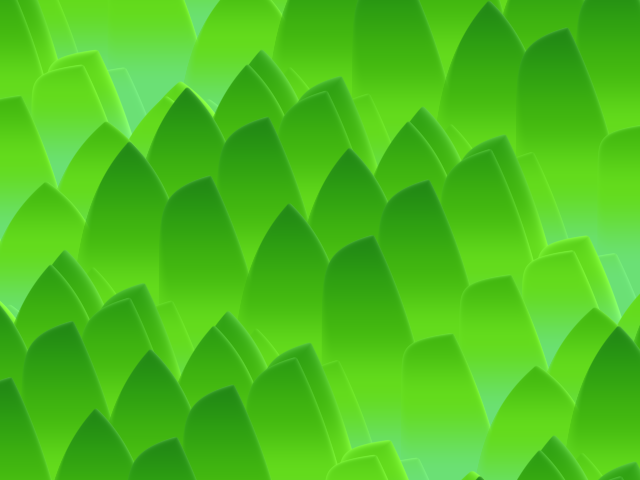
Write a WebGL 2 fragment shader that draws this background.

```glsl
#version 300 es
precision highp float;
// Overlapping green leaf blades in slanting rows, painted back to front.
// Each blade is a pair of exponential edge curves below a tip; its colour
// follows depth below the crown, with a bright bevel along the edges.

uniform vec2 u_resolution;
out vec4 fragColor;

const vec2 LEAF_STEP = vec2(0.170, -0.063);   // from one blade to the next
const vec2 BAND_STEP = vec2(0.409, 0.427);    // from one band of rows to the next
const vec2 FIRST_TIP = vec2(0.105, 0.446);
const vec2 LAYER_STEP = vec2(0.030, 0.031);   // second blade of a stepped pair
const vec2 GHOST_STEP = vec2(0.088, -0.006);  // pale blade behind the pair

// Edge profiles: left reach, left falloff, right reach, right falloff
const vec4 POINTED = vec4(0.130, 0.140, 0.140, 0.135);
const vec4 POINTED_SHORT = vec4(0.150, 0.125, 0.140, 0.095);
const vec4 LEANING = vec4(0.108, 0.030, 0.200, 0.400);
const vec4 LEANING_SHORT = vec4(0.108, 0.014, 0.200, 0.400);

float hash(vec2 p) {
    vec3 q = fract(p.xyx * 0.1031);
    q += dot(q, q.yzx + 33.33);
    return fract((q.x + q.y) * q.z);
}

float smoothMax(float a, float b, float k) {
    float h = max(k - abs(a - b), 0.0) / k;
    return max(a, b) + 0.25 * h * h * k;
}

// Approximate distance from a sideways offset to an exponential edge
float edgeDistance(float side, float depth, float reach, float falloff) {
    float decay = exp(-max(depth, -0.1) / falloff);
    float slope = reach / falloff * decay;
    return (side - reach * (1.0 - decay)) / sqrt(1.0 + slope * slope);
}

vec3 depthColor(float depth) {
    vec3 c = mix(vec3(0.13, 0.53, 0.08), vec3(0.17, 0.61, 0.07), smoothstep(0.0, 0.10, depth));
    c = mix(c, vec3(0.26, 0.72, 0.06), smoothstep(0.06, 0.21, depth));
    c = mix(c, vec3(0.39, 0.86, 0.11), smoothstep(0.18, 0.32, depth));
    return mix(c, vec3(0.42, 0.88, 0.46), smoothstep(0.31, 0.48, depth));
}

// Paints one blade over the colour behind it
vec3 paintLeaf(vec3 behind, vec2 p, vec2 tip, vec4 profile, float pointed,
               float tint, float bevel, float glow, float pixel) {
    float depth = tip.y - p.y;
    float left = edgeDistance(tip.x - p.x, depth, profile.x, profile.y);
    float right = edgeDistance(p.x - tip.x, depth, profile.z, profile.w);

    // The left flank melts into its neighbour further down
    float blur = pixel + 0.16 * max(depth - 0.09, 0.0);
    float cover = 1.0 - smoothstep(-blur, blur, left);
    cover = min(cover, 1.0 - smoothstep(-pixel, pixel, smoothMax(left, right, 0.007)));

    float leftGlow = mix(0.85, 0.2, pointed) * exp(min(left, 0.0) / bevel - max(depth, 0.0) / 0.06);
    float rightGlow = mix(0.65, 0.9, pointed) * exp(min(right, 0.0) / bevel);
    float rim = glow * max(leftGlow, rightGlow);
    vec3 color = depthColor(depth + tint);
    color += rim * vec3(0.24, 0.24, 0.23);
    return mix(behind, color, cover);
}

// Tip offset of each of the three rows in a band
vec2 rowOffset(int row) {
    return row == 0 ? vec2(0.0) : (row == 1 ? vec2(0.162, 0.254) : vec2(0.282, 0.375));
}

vec3 paintRow(vec3 color, vec2 p, float band, int row, float pixel) {
    vec2 origin = FIRST_TIP + band * BAND_STEP + rowOffset(row);
    float nearest = floor((p.x - origin.x) / LEAF_STEP.x);
    for (int k = -1; k <= 1; k++) {
        // Four tall blades, then two short ones
        float index = nearest + float(k);
        float place = mod(index, 6.0);
        bool isShort = place > 3.5;
        bool isPointed = place < 0.5 || abs(place - 2.0) < 0.5 || place > 4.5;
        float pointed = isPointed ? 1.0 : 0.0;
        vec4 profile = isPointed ? (isShort ? POINTED_SHORT : POINTED)
                                 : (isShort ? LEANING_SHORT : LEANING);
        vec2 cell = vec2(index, band * 3.0 + float(row)) + 50.0;
        vec2 jitter = (vec2(hash(cell), hash(cell + 17.0)) - 0.5) * vec2(0.010, 0.014);
        vec2 tip = origin + index * LEAF_STEP + jitter;
        tip.y -= isShort ? 0.14 : 0.0;
        float tint = isShort ? 0.18 : 0.0;

        // The front row of a band is stepped in layers
        if (row == 0) {
            tint += 0.07;
            color = paintLeaf(color, p, tip + GHOST_STEP, profile, pointed, tint + 0.17, 0.003, 0.5, pixel);
            color = paintLeaf(color, p, tip + LAYER_STEP, profile, pointed, tint, 0.009, 1.0, pixel);
        }
        color = paintLeaf(color, p, tip, profile, pointed, tint, 0.0038, 0.9, pixel);
    }
    return color;
}

void main() {
    vec2 p = gl_FragCoord.xy / u_resolution.y;
    float pixel = 0.8 / u_resolution.y;

    // Find the band whose front row lies just below this point
    float slope = LEAF_STEP.y / LEAF_STEP.x;
    float bandRise = BAND_STEP.y - slope * BAND_STEP.x;
    float nearBand = floor((p.y - FIRST_TIP.y - slope * (p.x - FIRST_TIP.x)) / bandRise);

    vec3 color = depthColor(0.45);
    for (int b = 1; b >= 0; b--)
        for (int row = 2; row >= 0; row--)
            color = paintRow(color, p, nearBand + float(b), row, pixel);
    fragColor = vec4(clamp(color, 0.0, 1.0), 1.0);
}
```
